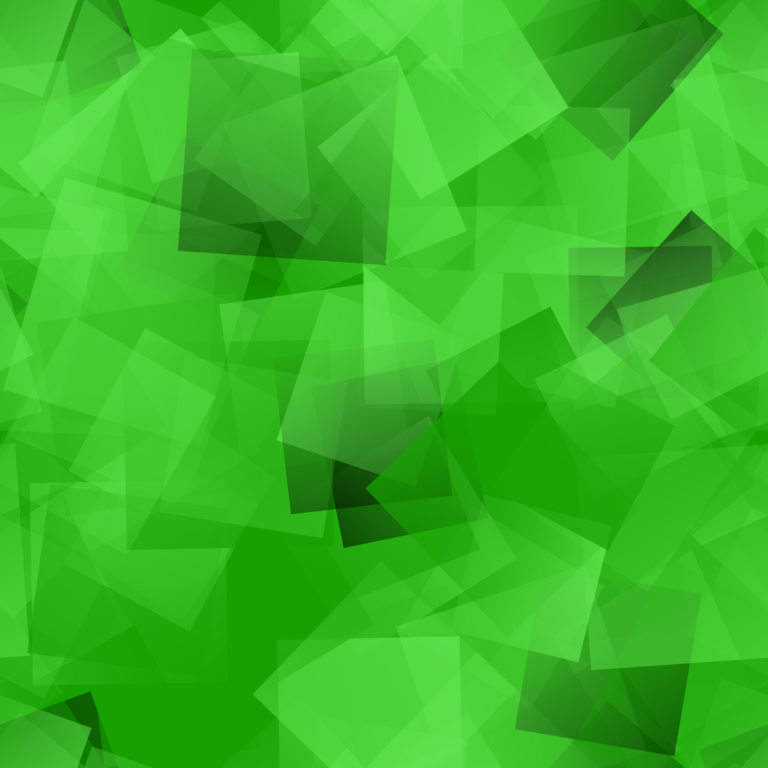
A three.js fragment shader for this background:

```glsl
// Overlapping translucent green squares, scattered and turned at random.
// Each is painted over the last with a linear fade from a strong end to a
// faint end; positions wrap around so the canvas tiles seamlessly.

#define COUNT 90
#define HALF_MIN 0.09
#define HALF_MAX 0.135
#define EDGE 0.0011
#define DARK_SHARE 0.15
#define MID_SHARE 0.31
#define DARK_EARLY 0.95
#define DARK_LATE 0.35
#define BASE_GREEN vec3(0.09, 0.63, 0.0)
#define LIGHT_GREEN vec3(0.38, 0.90, 0.31)
#define DARK_GREEN vec3(0.0, 0.04, 0.0)

varying vec2 vUv;

const float TAU = 6.28319;

vec4 hash4(float n) {
  return fract(sin(n * vec4(12.9898, 78.233, 39.425, 53.147)) * 4375.85);
}

vec2 direction(float angle) {
  return vec2(cos(angle), sin(angle));
}

// Coverage of a box of the given half size, with softened edges.
float boxMask(vec2 p, vec2 halfSize) {
  vec2 d = abs(p) - halfSize;
  return 1.0 - smoothstep(-EDGE, EDGE, max(d.x, d.y));
}

// Position from 0 to 1 across the box along the fade direction.
float fadeRamp(vec2 p, vec2 halfSize, vec2 dir) {
  float reach = dot(halfSize, abs(dir));
  return clamp(0.5 + 0.5 * dot(p, dir) / reach, 0.0, 1.0);
}

vec3 paintSquare(vec3 under, vec2 uv, float id) {
  vec4 place = hash4(id + 0.5);
  vec4 look = hash4(id + 151.3);
  float age = id / float(COUNT);

  // Evenly spread, jittered centre; offset wrapped to the nearest copy.
  vec2 centre = id * vec2(0.7549, 0.5698) + 0.25 * place.xy;
  vec2 offset = fract(uv - centre + 0.5) - 0.5;

  // Local frame of the turned square.
  vec2 axis = direction(TAU * place.z);
  vec2 p = vec2(dot(offset, axis), dot(offset, vec2(-axis.y, axis.x)));
  vec2 halfSize = vec2(mix(HALF_MIN, HALF_MAX, place.w));
  halfSize.y *= mix(0.88, 1.12, look.w);

  // Tint and strength of the fade; the kinds recur at an even rate.
  float kind = fract(id * 0.61803 + 0.2 * look.x);
  float isDark = step(kind, DARK_SHARE);
  float isMid = step(kind, DARK_SHARE + MID_SHARE) - isDark;
  vec3 tint = mix(LIGHT_GREEN, BASE_GREEN, isMid);
  tint = mix(tint, DARK_GREEN, isDark);
  float strong = mix(0.3, 0.85, look.y);
  strong = mix(strong, mix(DARK_EARLY, DARK_LATE, age), isDark);
  float faint = mix(0.12, 0.04, isDark);

  float ramp = fadeRamp(p, halfSize, direction(TAU * look.z));
  float alpha = mix(faint, strong, pow(ramp, mix(1.0, 1.4, isDark)));
  return mix(under, tint, alpha * boxMask(p, halfSize));
}

void main() {
  vec3 colour = BASE_GREEN;
  for (int i = 0; i < COUNT; i++) {
    colour = paintSquare(colour, vUv, float(i) + 1.0);
  }
  gl_FragColor = vec4(colour, 1.0);
}
```
